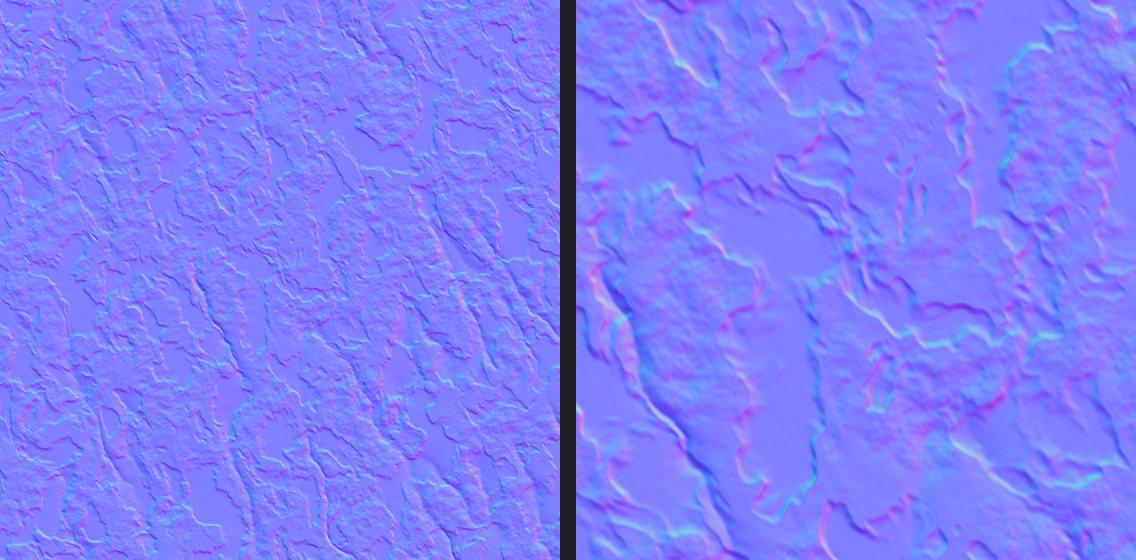
Left: the whole. Right: its middle third, enlarged.
Reproduce this texture map procedurally as a WebGL 2 fragment shader.

```glsl
#version 300 es
precision highp float;
// Normal map of weathered bark: slanted creases, crumbly crust and small smooth hollows.

uniform vec2 u_resolution;
out vec4 outColor;

vec2 hashGradient(vec2 cell) {
    vec3 h = fract(cell.xyx * vec3(0.1031, 0.1030, 0.0973));
    h += dot(h, h.yzx + 33.33);
    return fract((h.xx + h.yz) * h.zy) * 2.0 - 1.0;
}

// Gradient noise, centred on zero
float noise(vec2 p) {
    vec2 i = floor(p), f = fract(p);
    vec2 u = f * f * f * (f * (f * 6.0 - 15.0) + 10.0);
    float a = dot(hashGradient(i), f);
    float b = dot(hashGradient(i + vec2(1, 0)), f - vec2(1, 0));
    float c = dot(hashGradient(i + vec2(0, 1)), f - vec2(0, 1));
    float d = dot(hashGradient(i + 1.0), f - 1.0);
    return mix(mix(a, b, u.x), mix(c, d, u.x), u.y) * 1.2;
}

float fbm(vec2 p, int octaves) {
    float sum = 0.0, amplitude = 0.5;
    for (int i = 0; i < octaves; i++) {
        sum += amplitude * noise(p);
        p = mat2(1.6, 1.2, -1.2, 1.6) * p + 7.3;
        amplitude *= 0.5;
    }
    return sum;
}

float barkHeight(vec2 p) {
    // Jagged wandering of all outlines
    vec2 warped = p + 0.05 * vec2(fbm(p * 10.0 + 31.0, 5), fbm(p * 10.0 + 57.0, 5));
    vec2 grain = vec2(dot(warped, vec2(0.9, 0.44)), dot(warped, vec2(-0.44, 0.9)));

    // Long creases running down to the right, fading in and out
    float line = fbm(grain * vec2(6.5, 1.7) + 11.0, 2);
    float strength = smoothstep(-0.3, 0.15, noise(p * 4.0 + 83.0));
    float crease = exp(-sqrt(line * line + 0.0002) / 0.032) * strength;

    // Low patches with ragged rims that stand up slightly
    float patches = fbm(grain * vec2(17.0, 13.0) + 5.0, 4);
    float raised = smoothstep(-0.13, 0.07, patches);
    float rim = exp(-abs(patches + 0.01) / 0.035);

    // Crumbly crust in loose clusters, faint grain in the hollows
    float cluster = patches + 0.9 * fbm(p * 12.0 + 19.0, 2);
    float crust = smoothstep(-0.15, 0.2, cluster);
    float rough = fbm(p * 34.0 + 3.0, 4) * mix(0.0005, 0.0054, crust);

    return 0.0021 * raised + 0.0009 * rim + rough - 0.0055 * crease;
}

void main() {
    vec2 p = gl_FragCoord.xy / u_resolution.y;

    // Slope by central differences, wide enough to soften the finest grain
    vec2 e = vec2(0.0014, 0.0);
    vec2 slope = vec2(barkHeight(p + e.xy) - barkHeight(p - e.xy),
                      barkHeight(p + e.yx) - barkHeight(p - e.yx)) / (2.0 * e.x);

    vec3 normal = normalize(vec3(-slope * vec2(0.85, 1.1), 1.0));
    outColor = vec4(normal * 0.5 + 0.5, 1.0);
}
```
